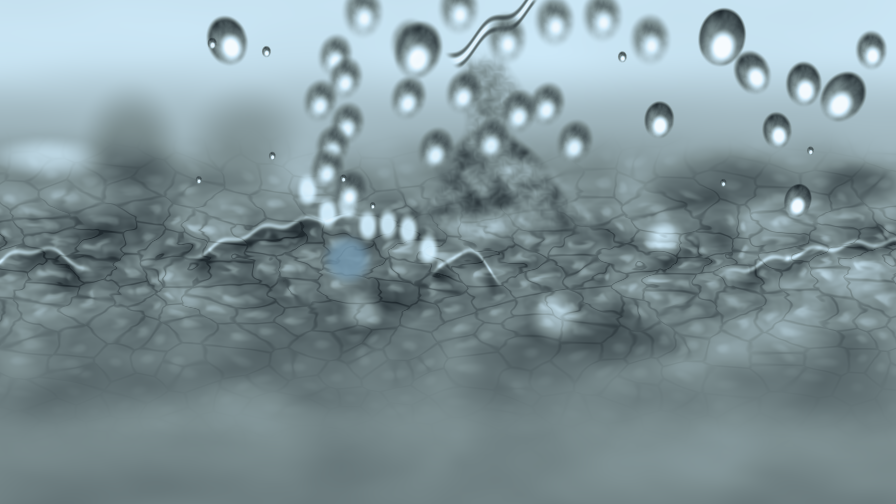
This texture is drawn by a WebGL 2 fragment shader. Its source:

```glsl
#version 300 es
precision highp float;
// Splashing water under a pale sky: a vertical tone ramp is broken up by
// warped sine ripples and cellular facets, sharpest in a middle focal band,
// then a splash column, soft glints and lens-like drops are laid on top.
uniform vec2 u_resolution;
out vec4 outColor;

float hash(float n) { return fract(sin(n * 91.37) * 4375.85); }
vec2 hash2(vec2 c) { return vec2(hash(c.x + 7.3 * c.y), hash(3.7 * c.x - c.y)); }

// Layered, rotated sines; detail in 0..1 strengthens the fine layers.
float ripples(vec2 p, float detail) {
  float sum = 0.0, amp = 0.55;
  for (int i = 0; i < 6; i++) {
    p = mat2(0.8, 0.6, -0.6, 0.8) * p * 1.6 + 1.7;
    vec2 w = p + 1.2 * sin(p.yx * 0.8 + float(i));
    sum += amp * sin(w.x + sin(w.y)) * cos(w.y * 0.7);
    amp *= mix(0.35, 0.78, detail);
  }
  return sum;
}

// Nearest and second nearest cell distances.
vec2 cells(vec2 p) {
  vec2 id = floor(p), f = fract(p), best = vec2(9.0);
  for (int k = 0; k < 9; k++) {
    vec2 o = vec2(k % 3 - 1, k / 3 - 1);
    float d = length(o + hash2(id + o) - f);
    best = d < best.x ? vec2(d, best.x) : vec2(best.x, min(best.y, d));
  }
  return best;
}

// Soft ellipse mask, 1 inside.
float blob(vec2 p, vec2 center, vec2 radius, float soft) {
  return 1.0 - smoothstep(1.0 - soft, 1.0 + soft, length((p - center) / radius));
}

// Water lens: dark cap and rim, bright sky image low inside.
float drop(float tone, vec2 p, vec2 center, float size, float tilt, float soft) {
  float c = cos(tilt), s = sin(tilt);
  vec2 q = mat2(c, -s, s, c) * (p - center) / (size * vec2(1.0, 1.25));
  float edge = max(soft, 1.0 / (u_resolution.y * size));
  float body = 0.52 - 0.22 * q.y - 0.18 * dot(q, q) + 0.12 * ripples(q * 2.0, 0.4);
  body = mix(body, 1.0, blob(q, vec2(0.1, -0.33), vec2(0.5), 0.3 + soft));
  return mix(tone, body, blob(q, vec2(0), vec2(1), edge) * (1.0 - 0.35 * soft));
}

// Arched wave crest: light lip with a shaded face below it.
float crest(float tone, vec2 p, vec2 a, vec2 b, float bulge) {
  float t = (p.x - a.x) / (b.x - a.x);
  float span = smoothstep(0.0, 0.2, t) * smoothstep(1.0, 0.8, t);
  float h = p.y - mix(a.y, b.y, t) - bulge * sin(3.14 * t) - 0.006 * sin(p.x * 75.0);
  tone -= 0.17 * span * smoothstep(0.004, -0.008, h) * smoothstep(-0.06, -0.01, h);
  return tone + 0.28 * span * exp(-pow(abs(h) / 0.005, 2.0));
}

// Vertical ramp from the near surface up to the sky.
float baseTone(float y) {
  float t = mix(0.47, 0.53, smoothstep(0.0, 0.12, y));
  t = mix(t, 0.43, smoothstep(0.13, 0.27, y));
  t = mix(t, 0.52, smoothstep(0.45, 0.64, y));
  t = mix(t, 0.7, smoothstep(0.63, 0.76, y));
  return mix(t, 0.87, smoothstep(0.74, 0.9, y));
}

vec3 palette(float t) {
  vec3 c = mix(vec3(0.13, 0.17, 0.19), vec3(0.48, 0.55, 0.56), clamp((t - 0.16) / 0.37, 0.0, 1.0));
  c = mix(c, vec3(0.8, 0.91, 0.97), clamp((t - 0.53) / 0.36, 0.0, 1.0));
  return mix(c, vec3(1), clamp((t - 0.89) / 0.13, 0.0, 1.0));
}

void main() {
  vec2 p = gl_FragCoord.xy / u_resolution * vec2(1.778, 1.0);
  float focus = exp(-pow(abs(p.y - 0.48) / 0.17, 2.0));
  float water = smoothstep(0.77, 0.6, p.y);

  // Surface: broad swell, then focused ripples and facets.
  float swell = ripples(p * vec2(3, 7), 0.1);
  float fine = ripples(p * vec2(7, 12) + 3.0, focus);
  float tone = baseTone(p.y + 0.035 * swell * water) + 0.035 * swell;
  tone += fine * water * mix(0.05, 0.19, smoothstep(0.1, 0.36, p.y));
  vec2 facet = cells(p * vec2(14, 22) + 0.7 * vec2(fine, swell));
  tone += focus * water * (0.15 * smoothstep(0.3, 0.05, facet.x) - 0.12 * smoothstep(0.14, 0.0, facet.y - facet.x));
  tone += 0.1 * blob(p, vec2(1.65, 0.42), vec2(0.4, 0.16), 0.7);

  // Distant dark mounds, pale foam and near crests.
  tone -= 0.16 * blob(p, vec2(0.26, 0.71), vec2(0.07, 0.09), 0.6);
  tone -= 0.13 * blob(p, vec2(0.49, 0.72), vec2(0.08), 0.7);
  tone -= 0.17 * blob(p, vec2(1.43, 0.64), vec2(0.13, 0.05), 0.6);
  tone -= 0.15 * blob(p, vec2(1.7, 0.63), vec2(0.07, 0.04), 0.5);
  tone += 0.22 * blob(p, vec2(0.09, 0.685), vec2(0.08, 0.03), 0.7);
  tone = crest(tone, p, vec2(-0.03, 0.46), vec2(0.19, 0.45), 0.05);
  tone = crest(tone, p, vec2(0.34, 0.47), vec2(0.74, 0.57), 0.03);
  tone = crest(tone, p, vec2(0.85, 0.44), vec2(1.0, 0.43), 0.065);
  tone = crest(tone, p, vec2(1.4, 0.44), vec2(1.85, 0.52), 0.025);

  // Splash column and the thin ribbon above it.
  float side = abs(p.x - 1.05 + 0.1 * p.y - 0.012 * fine);
  float reach = 0.045 + 0.13 * smoothstep(0.74, 0.54, p.y) + 0.012 * sin(p.y * 48.0);
  float column = smoothstep(0.02, -0.015, side - reach) * smoothstep(0.91, 0.86, p.y) * smoothstep(0.5, 0.62, p.y);
  float liquid = 0.43 + 0.32 * ripples(p * 16.0, 0.8) + 0.15 * smoothstep(0.7, 0.85, p.y);
  tone = mix(tone, liquid, column * 0.85);
  float strand = abs(p.y - 0.237 - 0.72 * p.x - 0.012 * sin(p.x * 60.0));
  float ribbon = smoothstep(0.02, 0.012, strand) * blob(p, vec2(0.98, 0.94), vec2(0.1), 0.1);
  tone = mix(tone, mix(0.95, 0.4, smoothstep(0.003, 0.011, strand)), ribbon);

  // Soft drops and glints in falling chains.
  for (int i = 0; i < 7; i++) {
    float k = float(i), r = hash(k + 2.0);
    tone = drop(tone, p, vec2(0.665 + 0.03 * sin(k * 2.4), 0.89 - 0.045 * k), 0.026, -0.25, 0.45);
    tone = drop(tone, p, vec2(0.72 + 0.095 * k, 0.99 - 0.08 * r), 0.03, 0.0, 0.5);
    tone = drop(tone, p, vec2(0.81 + 0.055 * k, 0.83 - 0.13 * r), 0.028, -0.3, 0.4);
    vec2 glint = vec2(0.61 + 0.04 * k, 0.63 - 0.015 * k - 0.04 * r);
    tone = mix(tone, 0.96, 0.85 * blob(p, glint, vec2(0.016, 0.026), 0.45));
  }
  tone = drop(tone, p, vec2(0.83, 0.9), 0.042, -0.3, 0.2);
  tone += 0.33 * blob(p, vec2(1.1, 0.37), vec2(0.037), 0.6);
  tone += 0.28 * blob(p, vec2(0.72, 0.385), vec2(0.03), 0.7);
  tone += 0.33 * blob(p, vec2(1.32, 0.525), vec2(0.03), 0.6);

  // Drops in focus, then fine spray.
  tone = drop(tone, p, vec2(0.451, 0.919), 0.037, 0.3, 0.15);
  tone = drop(tone, p, vec2(1.433, 0.926), 0.045, -0.2, 0.08);
  tone = drop(tone, p, vec2(1.493, 0.856), 0.032, 0.4, 0.2);
  tone = drop(tone, p, vec2(1.595, 0.833), 0.033, 0.0, 0.15);
  tone = drop(tone, p, vec2(1.673, 0.808), 0.04, -0.6, 0.12);
  tone = drop(tone, p, vec2(1.729, 0.9), 0.027, 0.0, 0.25);
  tone = drop(tone, p, vec2(1.308, 0.762), 0.028, -0.1, 0.12);
  tone = drop(tone, p, vec2(1.542, 0.741), 0.027, 0.1, 0.15);
  tone = drop(tone, p, vec2(1.583, 0.602), 0.026, -0.3, 0.08);
  for (int i = 0; i < 9; i++) {
    float k = float(i), r = hash(k + 5.0);
    tone = drop(tone, p, vec2(1.78 * hash(k + 11.0), 0.5 + 0.48 * r), 0.004 + 0.005 * r, 0.0, 0.2);
  }

  // Colour, with a blue pocket in the water.
  vec3 color = palette(tone);
  color = mix(color, vec3(0.45, 0.6, 0.7), 0.75 * blob(p, vec2(0.69, 0.485), vec2(0.04), 0.4));
  outColor = vec4(color, 1.0);
}
```
